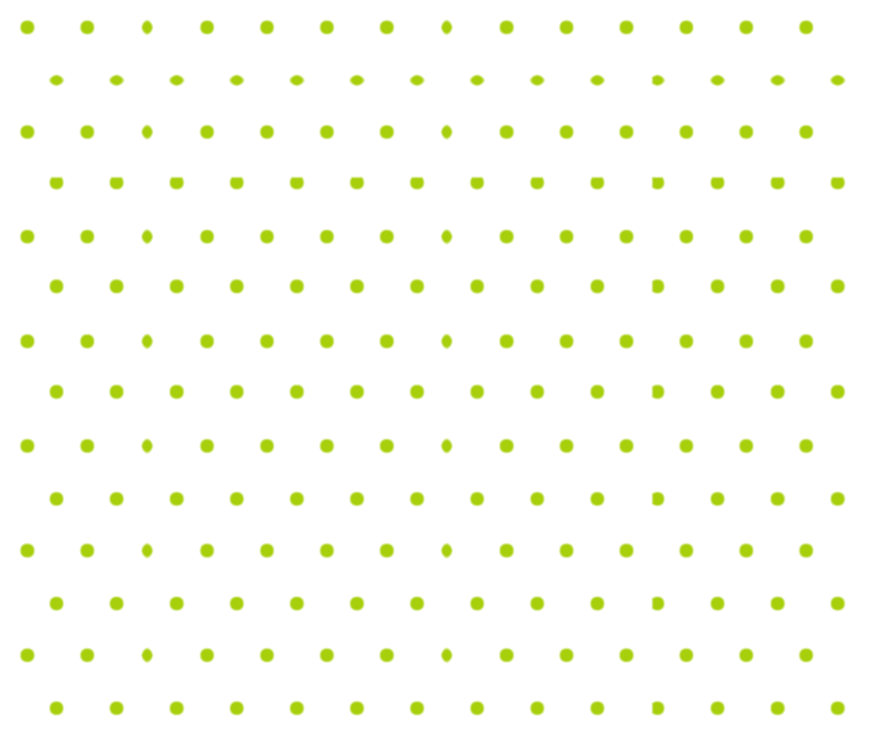
A Shadertoy shader for this pattern:

```glsl
// Staggered grid of small lime dots on white, 14 rows of 14.
// Each pixel finds its nearest dot, then measures a superellipse whose
// width, height and trimmed sides vary a little by row and column.

#define ROWS_PER_HEIGHT 14.267          // canvas height in row pitches
#define LAST_INDEX 13.0                 // last row and last column
#define FIRST_DOT vec2(0.522, 0.522)    // from the top left corner
#define COLUMN_PITCH 1.1427
#define ROW_PITCH 0.998
#define ODD_SHIFT vec2(0.556, 0.012)    // stagger of the odd rows
#define ODD_STRETCH 0.0035              // extra column pitch on odd rows
#define ODD_LIFT 0.062                  // upward bow of the upper odd rows
#define DOT_RADIUS 0.128
#define EDGE_SOFTNESS 0.034
#define LIME vec3(0.655, 0.812, 0.045)
#define PAPER vec3(1.0)

// Sineless hash, 0 to 1
float hash(float n) {
    n = fract(n * 0.1031 + 0.17);
    n *= n + 33.33;
    return fract(n * (n + n));
}

// 1 where two whole numbers agree
float same(float a, float b) {
    return 1.0 - step(0.5, abs(a - b));
}

// Approximate signed distance to a superellipse
float superellipse(vec2 p, vec2 radius, float power) {
    vec2 q = pow(abs(p) / radius + 1e-4, vec2(power));
    return (pow(q.x + q.y, 1.0 / power) - 1.0) * min(radius.x, radius.y);
}

float dotDistance(vec2 p) {
    // Nearest row, then nearest column in that row
    float row = clamp(round((p.y - FIRST_DOT.y) / ROW_PITCH), 0.0, LAST_INDEX);
    float odd = mod(row, 2.0);
    float pitch = COLUMN_PITCH + odd * ODD_STRETCH;
    vec2 start = FIRST_DOT + odd * ODD_SHIFT;
    float column = clamp(round((p.x - start.x) / pitch), 0.0, LAST_INDEX);

    // Dot centre, with the bow in the odd rows
    float bow = (row - 5.0) / 4.0;
    vec2 centre = start + vec2(column * pitch, row * ROW_PITCH);
    centre.y -= odd * ODD_LIFT * max(0.0, 1.0 - bow * bow);
    vec2 q = p - centre;

    // Slim columns, one flattened row, slight size variation
    float slim = (1.0 - odd) * same(mod(column, 5.0), 2.0) * step(column, 9.0);
    float flatRow = same(row, 1.0);
    vec2 radius = DOT_RADIUS * vec2(1.0 - 0.22 * slim, 1.0 - 0.25 * flatRow);
    radius *= 0.98 + 0.04 * vec2(hash(column + 20.0 * odd), hash(row + 50.0));
    float d = superellipse(q, radius, 2.2 - 0.5 * max(slim, flatRow));

    // Trimmed top on one row, trimmed left side on one odd column
    float top = mix(1.0, 0.75, same(row, 3.0)) * DOT_RADIUS;
    float left = mix(1.0, 0.75, odd * same(column, 10.0)) * DOT_RADIUS;
    return max(d, max(-q.y - top, -q.x - left));
}

void mainImage(out vec4 fragColor, in vec2 fragCoord) {
    // Row pitches, measured down from the top left
    float pixel = ROWS_PER_HEIGHT / iResolution.y;
    vec2 p = vec2(fragCoord.x, iResolution.y - fragCoord.y) * pixel;

    float soft = max(EDGE_SOFTNESS, 0.75 * pixel);
    float ink = 1.0 - smoothstep(-soft, soft, dotDistance(p));
    fragColor = vec4(mix(PAPER, LIME, ink), 1.0);
}
```
